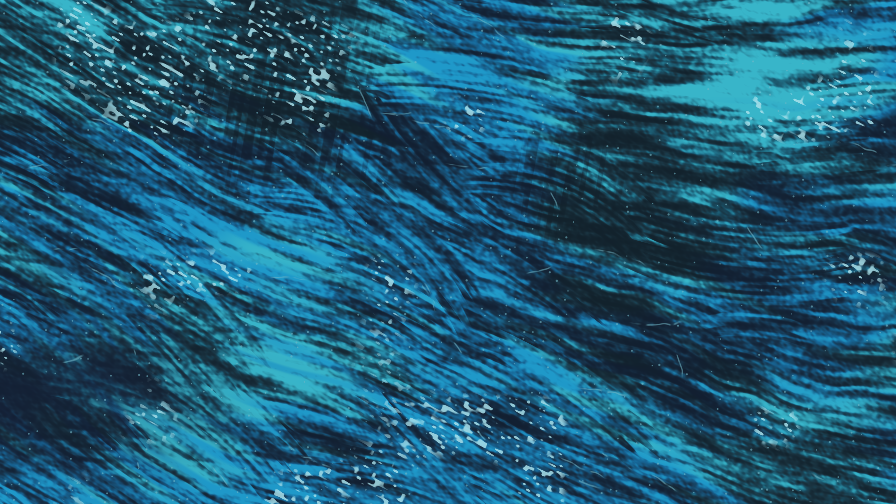
A WebGL 1 fragment shader for this texture:

```glsl
precision highp float;
// Thick blue and teal paint dragged by a dry brush. Bristle streaks follow a
// bent flow, curved dabs cross it, and broad zones set light, shade and hue.
// A tonal ramp colours the sum; chips, dust and hairline scratches lie on top.
uniform vec2 u_resolution;

float hash(vec2 p) {
  vec3 q = fract(p.xyx * 0.1031);
  q += dot(q, q.yzx + 33.33);
  return fract((q.x + q.y) * q.z);
}

float noise(vec2 p) {
  vec2 i = floor(p), f = smoothstep(0.0, 1.0, p - i);
  float low = mix(hash(i), hash(i + vec2(1.0, 0.0)), f.x);
  float high = mix(hash(i + vec2(0.0, 1.0)), hash(i + 1.0), f.x);
  return mix(low, high, f.y);
}

// Noise along one hair of the brush, shifted so that hairs do not line up.
float hair(float x, float row) {
  x += 37.0 * hash(vec2(row, 7.3));
  float i = floor(x);
  return mix(hash(vec2(i, row)), hash(vec2(i + 1.0, row)), smoothstep(0.0, 1.0, x - i));
}

float streak(vec2 q) {
  float row = floor(q.y);
  return mix(hair(q.x, row), hair(q.x, row + 1.0), smoothstep(0.15, 0.85, q.y - row));
}

// Rescales noise to zero mean and unit deviation.
float spread(float n) { return (n - 0.5) * 4.66; }

float bristles(vec2 q) {
  return 0.72 * spread(streak(q * vec2(9.0, 150.0)))
       + 0.55 * spread(streak(q * vec2(6.0, 78.0) + 19.0))
       + 0.35 * spread(streak(q * vec2(4.0, 36.0) + 57.0));
}

float zone(vec2 p, vec2 centre, vec2 radius) {
  vec2 d = (p - centre) / radius;
  return exp(-dot(d, d));
}

vec2 turn(vec2 p, float a) {
  float c = cos(a), s = sin(a);
  return vec2(c * p.x + s * p.y, c * p.y - s * p.x);
}

// Flow coordinates: x runs along the strokes, y across them.
vec2 flow(vec2 p) {
  float bend = 0.1 * log(1.0 + exp((p.x - 1.0) / 0.1));
  float across = p.y + 0.58 * p.x - mix(0.3, 0.68, smoothstep(0.0, 1.0, p.y)) * bend;
  across += 0.14 * (noise(p * 2.5 + 4.0) - 0.5) + 0.012 * (noise(p * 14.0) - 0.5);
  return vec2(p.x - 0.55 * p.y, across);
}

// Lays curved dabs with ragged ends over the tone.
float dabs(vec2 p, float aspect, float tone) {
  for (int i = 0; i < 30; i++) {
    float id = float(i) + 1.0;
    vec2 c = vec2(aspect * hash(vec2(id, 1.7)), hash(vec2(id, 5.1)));
    float angle = -0.55 + 0.8 * (hash(vec2(id, 9.4)) - 0.5) + 0.45 * smoothstep(0.9, 1.3, c.x);
    vec2 d = turn(p - c, angle);
    d.y += 2.2 * (hash(vec2(id, 3.3)) - 0.3) * d.x * d.x;
    float reach = mix(0.1, 0.22, hash(vec2(id, 6.2))) + 0.12 * (streak(vec2(id, d.y * 110.0)) - 0.5);
    float width = mix(0.03, 0.09, hash(vec2(id, 8.8)));
    float mask = (1.0 - smoothstep(reach - 0.03, reach, abs(d.x)))
               * (1.0 - smoothstep(width - 0.01, width, abs(d.y)));
    float dab = bristles(d + id * 3.1) + 1.1 * (hash(vec2(id, 2.9)) - 0.5);
    tone = mix(tone, dab, 0.85 * mask);
  }
  return tone;
}

vec3 ramp(float u, vec3 deep, vec3 dark, vec3 low, vec3 mid, vec3 light) {
  vec3 c = mix(deep, dark, clamp(u / 0.2, 0.0, 1.0));
  c = mix(c, low, clamp((u - 0.2) / 0.27, 0.0, 1.0));
  c = mix(c, mid, clamp((u - 0.47) / 0.25, 0.0, 1.0));
  return mix(c, light, clamp((u - 0.72) / 0.24, 0.0, 1.0));
}

float scratches(vec2 p, float aspect) {
  float ink = 0.0;
  for (int i = 0; i < 36; i++) {
    float id = float(i) + 40.0;
    vec2 c = vec2(aspect * hash(vec2(id, 1.2)), hash(vec2(id, 4.6)));
    vec2 d = turn(p - c, 1.6 * (hash(vec2(id, 7.7)) - 0.8));
    d.y += 3.0 * (hash(vec2(id, 2.1)) - 0.5) * d.x * d.x + 0.006 * (noise(p * 60.0) - 0.5);
    float reach = mix(0.015, 0.06, hash(vec2(id, 3.8)));
    float line = (1.0 - smoothstep(0.0003, 0.0024, abs(d.y))) * (1.0 - smoothstep(0.6 * reach, reach, abs(d.x)));
    ink = max(ink, line);
  }
  return ink * smoothstep(0.25, 0.6, noise(p * 90.0));
}

float dust(vec2 p) {
  vec2 cell = floor(p * 60.0);
  vec2 spot = 0.2 + 0.6 * vec2(hash(cell + 11.0), hash(cell + 23.0));
  float size = mix(0.06, 0.16, hash(cell + 31.0));
  return step(0.88, hash(cell)) * (1.0 - smoothstep(0.4 * size, size + 0.04, length(p * 60.0 - cell - spot)));
}

void main() {
  float aspect = u_resolution.x / u_resolution.y;
  vec2 p = gl_FragCoord.xy / u_resolution.y;
  vec2 q = flow(p);

  // Zone edges are dragged along the strokes.
  vec2 z = p + vec2(0.2, -0.1) * (streak(q * vec2(4.0, 60.0)) - 0.5) + 0.12 * (noise(p * 5.0) - 0.5);
  float navy = zone(z, vec2(0.12, 0.24), vec2(0.27, 0.12));
  float blueLeft = zone(z, vec2(0.08, 0.4), vec2(0.2, 0.08));
  float blueBase = zone(z, vec2(1.12, 0.06), vec2(0.28, 0.11));
  float hatched = zone(z, vec2(0.55, 0.78), vec2(0.2, 0.2));
  float tealBase = zone(z, vec2(0.54, 0.26), vec2(0.32, 0.18));
  float tealTop = zone(z, vec2(1.5, 0.86), vec2(0.38, 0.11));
  float shade = 1.4 * zone(z, vec2(1.32, 0.52), vec2(0.4, 0.22)) + 0.8 * hatched + 1.5 * navy
              + 0.7 * zone(z, vec2(0.1, 0.7), vec2(0.2)) + 0.8 * zone(z, vec2(1.6, 0.15), vec2(0.3, 0.15))
              + 1.2 * zone(z, vec2(1.28, 1.0), vec2(0.25, 0.07));
  float glow = 0.95 * (tealBase + tealTop + blueBase + blueLeft) + 0.4 * zone(z, vec2(0.9, 0.6), vec2(0.4, 0.25));

  // Tone: bristles, dabs, broad strokes, cross strokes and broken grain.
  float tone = dabs(p, aspect, bristles(q));
  tone *= 1.0 - 0.5 * max(navy, 0.6 * blueBase);
  tone += 0.38 * spread(streak(q * vec2(3.0, 18.0))) + 0.35 * spread(noise(p * 7.0 + 8.0));
  float crossing = hatched + 0.8 * zone(p, vec2(1.1, 0.63), vec2(0.12, 0.1));
  tone -= 1.2 * crossing * smoothstep(0.45, 0.7, streak(turn(p, 1.4) * vec2(5.0, 95.0)));
  tone += 0.38 * spread(streak(turn(p, -0.15) * vec2(22.0, 115.0)));
  tone += 0.36 * spread(noise(turn(p, -0.6) * vec2(120.0, 215.0)));
  float level = 1.0 / (1.0 + exp(-1.35 * (tone + glow - shade + 0.12)));

  // Hue: teal against blue, with a navy pool.
  float blueness = smoothstep(0.36, 0.72, noise(p * 3.2 + 2.0) + 0.5 * (streak(q * vec2(5.0, 55.0) + 83.0) - 0.5)
                 + 0.6 * (blueBase + blueLeft) - 0.35 * (tealBase + tealTop));
  vec3 teal = ramp(level, vec3(0.07, 0.13, 0.17), vec3(0.10, 0.20, 0.25), vec3(0.10, 0.30, 0.38),
                   vec3(0.13, 0.45, 0.54), vec3(0.22, 0.71, 0.79));
  vec3 blue = ramp(level, vec3(0.07, 0.12, 0.19), vec3(0.09, 0.19, 0.28), vec3(0.09, 0.30, 0.44),
                   vec3(0.09, 0.40, 0.59), vec3(0.12, 0.60, 0.79));
  vec3 color = mix(teal, blue, blueness);
  color = mix(color, vec3(0.08, 0.12, 0.24), 0.5 * navy);

  // Pale chips in clusters, dust and scratches.
  float chips = smoothstep(0.7, 0.86, noise(turn(p, -0.5) * vec2(85.0, 150.0)))
              * smoothstep(0.7, 0.84, noise(p * 6.5 + 31.0));
  color = mix(color, vec3(0.66, 0.88, 0.92), 0.85 * chips);
  color = mix(color, vec3(0.45, 0.72, 0.78), max(0.6 * dust(p), 0.55 * scratches(p, aspect)));
  gl_FragColor = vec4(color, 1.0);
}
```
